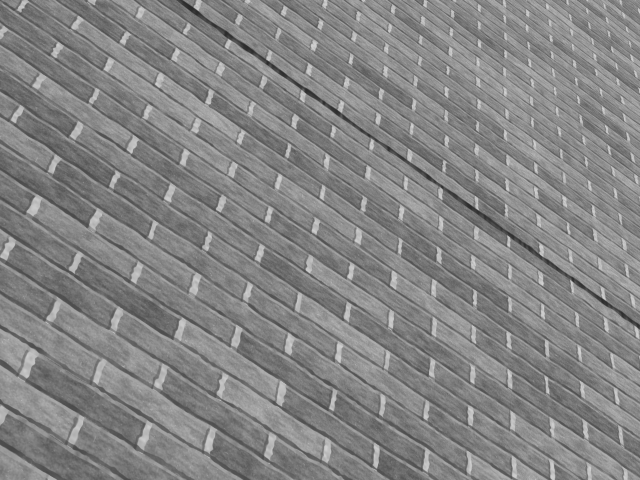
Reproduce this texture procedurally as a WebGL 2 fragment shader.

```glsl
#version 300 es
precision highp float;
uniform vec2 u_resolution;
out vec4 fragColor;

const float BRICK_SHADE = 0.525;
const float MORTAR_SHADE = 0.77;
const float LEDGE_SHADE = 0.69;
const float SHADOW_SHADE = 0.29;
const float CRACK_SHADE = 0.16;
const float CRACK_BED = -7.0;

// Maps (brick along, course down) to the canvas, in canvas heights
const mat3 WALL_TO_CANVAS = mat3(
  0.1840, 0.1260, 0.0171,
  -0.0215, 0.0271, -0.0210,
  0.4844, 0.3559, 1.0);

float hash(vec2 p) {
  vec3 q = fract(vec3(p.xyx) * 0.1031);
  q += dot(q, q.yzx + 33.33);
  return fract((q.x + q.y) * q.z);
}

float noise(vec2 p) {
  vec2 i = floor(p);
  vec2 f = fract(p);
  f = f * f * (3.0 - 2.0 * f);
  float top = mix(hash(i), hash(i + vec2(1, 0)), f.x);
  float bottom = mix(hash(i + vec2(0, 1)), hash(i + vec2(1, 1)), f.x);
  return mix(top, bottom, f.y);
}

float fbm(vec2 p) {
  float sum = 0.0;
  float gain = 0.5;
  for (int i = 0; i < 4; i++) {
    sum += gain * noise(p);
    p = p * 2.03 + 17.3;
    gain *= 0.5;
  }
  return sum;
}

float band(float offset, float halfWidth, float blur) {
  return 1.0 - smoothstep(halfWidth - blur, halfWidth + blur, abs(offset));
}

vec2 wallPosition(vec2 pixel) {
  vec2 p = vec2(pixel.x, u_resolution.y - pixel.y) / u_resolution.y;
  vec3 w = inverse(WALL_TO_CANVAS) * vec3(p, 1.0);
  return w.xy / w.z;
}

float brickFace(vec2 id, vec2 wall, vec2 local) {
  float shade = BRICK_SHADE + 0.17 * (hash(id + 60.0) - 0.5);
  shade += 0.13 * (fbm(wall * vec2(5.0, 1.6) + 90.0) - 0.47);
  shade += 0.12 * (noise(wall * vec2(14.0, 11.0) + 200.0) - 0.5);
  shade += 0.08 * (noise(wall * vec2(85.0, 24.0) + 400.0) - 0.5);
  shade += 0.035 * (hash(id + 130.0) - 0.5) * (local.x - 0.5);
  float speck = smoothstep(0.88, 0.98, noise(wall * vec2(60.0, 17.0) + 700.0));
  return shade + 0.09 * speck;
}

float wallShade(vec2 wall, vec2 blur) {
  // Slightly uneven courses in running bond
  float wobble = 0.10 * (noise(wall * vec2(6.0, 1.0) + 50.0) - 0.5);
  float courseY = wall.y + 0.5 + wobble;
  float course = floor(courseY);
  float bed = floor(courseY + 0.5);
  float bedOffset = courseY - bed;

  // Each head joint is shifted a little and has a ragged edge
  float along = wall.x + 0.5 * mod(course, 2.0);
  float jointId = floor(along + 0.5);
  float jitter = 0.05 * (hash(vec2(jointId, course) + 300.0) - 0.5);
  float ragged = 0.022 * (noise(wall * vec2(20.0, 7.0) + 150.0) - 0.5);
  float headOffset = along - jointId - jitter + ragged;
  vec2 id = vec2(jointId - step(headOffset, 0.0), course);
  float shade = brickFace(id, wall, vec2(fract(headOffset), fract(courseY)));

  // Head joints: bright mortar with a narrow shaded edge
  float headWidth = 0.021 + 0.012 * hash(vec2(jointId, course) + 500.0);
  float wear = noise(wall * vec2(30.0, 9.0) + 250.0);
  float edge = band(headOffset + headWidth + 0.014, 0.009, blur.x);
  float head = band(headOffset, headWidth, blur.x);
  shade = mix(shade, SHADOW_SHADE, 0.42 * edge);
  shade = mix(shade, MORTAR_SHADE + 0.14 * (wear - 0.5), 0.92 * head);

  // Bed joints: broken shadow above a lit mortar ledge
  float patchy = noise(vec2(wall.x * 7.0, bed * 3.7) + 350.0);
  float chips = noise(vec2(wall.x * 28.0, bed * 5.3) + 450.0);
  float shadow = band(bedOffset + 0.075, 0.03 + 0.055 * chips, blur.y);
  float ledge = band(bedOffset - 0.055, 0.035 + 0.035 * patchy, blur.y);
  shade = mix(shade, LEDGE_SHADE, ledge * (0.30 + 0.55 * chips));
  shade = mix(shade, SHADOW_SHADE, shadow * (0.35 + 0.55 * patchy));

  // One bed has opened into a long dark crack
  float onCrack = 1.0 - step(0.5, abs(bed - CRACK_BED));
  float crack = band(bedOffset, 0.10 + 0.11 * patchy, blur.y);
  return mix(shade, CRACK_SHADE, onCrack * crack * (0.60 + 0.4 * chips));
}

void main() {
  vec2 blur = 0.45 * fwidth(wallPosition(gl_FragCoord.xy));
  float shade = 0.0;
  for (int i = 0; i < 4; i++) {
    vec2 shift = vec2(i % 2, i / 2) * 0.5 - 0.25;
    shade += 0.25 * wallShade(wallPosition(gl_FragCoord.xy + shift), blur);
  }
  // Light grows gently toward the far upper right
  vec2 uv = gl_FragCoord.xy / u_resolution;
  shade += 0.035 * (uv.x + 0.5 * uv.y - 0.75);
  fragColor = vec4(vec3(shade), 1.0);
}
```
